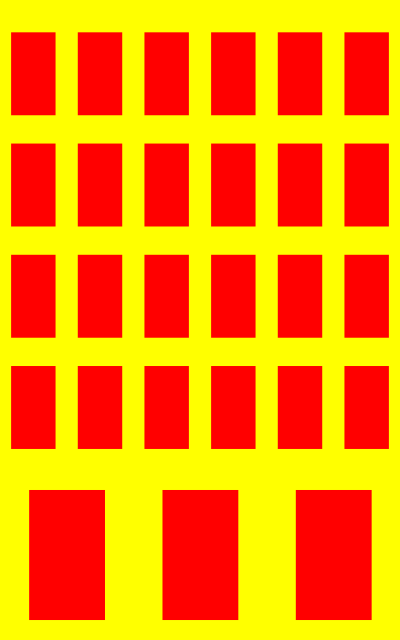
A Shadertoy shader for this pattern:

```glsl
// Antialiased coverage of a box, with the edge one pixel wide
float boxCoverage(vec2 offset, vec2 halfSize) {
    vec2 edge = clamp((halfSize - abs(offset)) * iResolution.xy + 0.5, 0.0, 1.0);
    return edge.x * edge.y;
}

// Offset from the middle of the nearest column
float columnOffset(float x, float count) {
    return (fract(x * count) - 0.5) / count;
}

void mainImage(out vec4 fragColor, in vec2 fragCoord) {
    vec2 uv = fragCoord / iResolution.xy;
    vec3 wallYellow = vec3(1.0, 1.0, 0.0);
    vec3 paneRed = vec3(1.0, 0.0, 0.0);

    // Four rows of six small panes
    float row = clamp(floor((uv.y - 0.3633) / 0.1738 + 0.5), 0.0, 3.0);
    vec2 smallOffset = vec2(columnOffset(uv.x, 6.0), uv.y - 0.3633 - row * 0.1738);
    float panes = boxCoverage(smallOffset, vec2(1.0 / 18.0, 0.0648));

    // Three tall panes along the bottom
    vec2 tallOffset = vec2(columnOffset(uv.x - 0.001, 3.0), uv.y - 0.1328);
    panes = max(panes, boxCoverage(tallOffset, vec2(0.0948, 0.1016)));

    fragColor = vec4(mix(wallYellow, paneRed, panes), 1.0);
}
```
